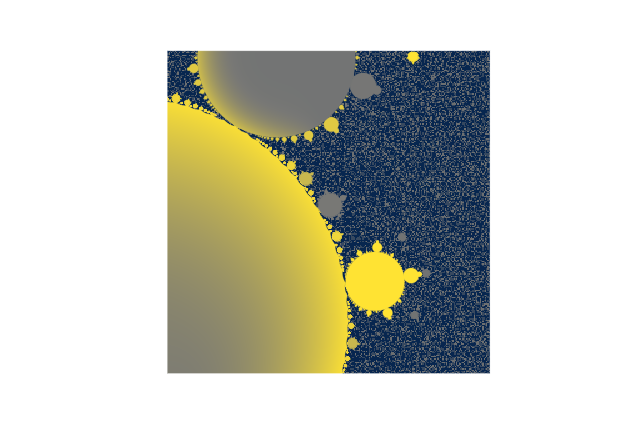
Give the GLSL for this background, as a Shadertoy shader.

```glsl
// A square fractal plot on white: a glowing disc ringed by ever smaller bulbs, over speckled navy.
#define SIDE 0.7534
#define OFFSET vec2(0.0202, 0.0044)
#define CELLS 258.0
#define BODY_CENTER vec2(-0.1375, 0.16)
#define BODY_RADIUS 0.70
#define GLOW_CENTER vec2(0.02, -0.06)
#define NAVY vec3(0.01, 0.135, 0.305)
#define GRAY vec3(0.47, 0.47, 0.46)
#define YELLOW vec3(1.0, 0.89, 0.20)

const float TAU = 6.2831853;

float hash(vec2 p) {
    vec3 q = fract(vec3(p.xyx) * 0.1031);
    q += dot(q, q.yzx + 33.33);
    return fract((q.x + q.y) * q.z);
}

vec2 polar(float angle) { return vec2(cos(angle), sin(angle)); }

// Tone 0 is navy, 0.5 gray, 1 yellow
vec3 palette(float tone) {
    return tone < 0.5 ? mix(NAVY, GRAY, 2.0 * tone)
                      : mix(GRAY, YELLOW, min(2.0 * tone - 1.0, 1.0));
}

void paintDisc(inout vec3 color, vec2 d, float radius, float tone, float soft) {
    color = mix(color, palette(tone), smoothstep(soft, -soft, length(d) - radius));
}

// A disc with smaller discs on its rim; "facing" points away from its parent
void paintBulb(inout vec3 color, vec2 d, float radius, float facing,
               float tone, bool shaded, float soft) {
    if (length(d) > 1.9 * radius + soft) return;
    for (float q = 14.0; q > 1.5; q--) {
        for (float k = 1.0; k < q; k++) {
            float turn = k / q - 0.5;
            float angle = facing + TAU * turn + 0.35 * sin(TAU * turn);
            float size = radius * min(1.5 / (q * q), 0.26);
            float budTone = shaded ? (q < 3.5 ? 0.49 : 0.88) : tone;
            vec2 budOffset = d - polar(angle) * (radius + size * 0.9);
            paintDisc(color, budOffset, size, budTone, soft);
            // A bud on the bud roughens the outline
            paintDisc(color, budOffset - polar(angle) * size * 1.1,
                      size * 0.35, budTone, soft);
        }
    }
    if (shaded) {
        vec2 n = d / radius;
        tone += 0.34 * pow(min(length(n), 1.0), 4.0)
              * smoothstep(-0.1, 0.95, dot(n, vec2(-0.85, -0.53)));
    }
    paintDisc(color, d, radius, tone, soft);
}

// Sparse gray and half-lit cells on navy
vec3 speckle(vec2 p) {
    vec2 cell = floor(p * CELLS);
    float h = hash(cell + 17.0);
    float density = 0.75 + 0.25 * smoothstep(0.0, 0.3, length(p - BODY_CENTER) - BODY_RADIUS);
    float tone = h < 0.17 * density ? 0.45 : h < 0.50 * density ? 0.22 : 0.02;
    return palette(tone);
}

float bulbTone(float q) {
    return q < 2.5 ? 0.48 : q < 3.5 ? 1.0 : q < 5.5 ? 0.5 : q == 7.0 ? 0.8 : 0.94;
}

// Bulbs at every fraction k/q of a turn, smallest first
void paintBulbs(inout vec3 color, vec2 d, float soft) {
    for (float q = 26.0; q > 1.5; q--) {
        for (float k = ceil(0.15 * q); k < 0.72 * q; k++) {
            float turn = k / q;
            float angle = 0.159 + 5.306 * (turn - 1.0 / 3.0);
            float radius = 0.98 * pow(sin(0.5 * TAU * turn), 1.2) / (q * q);
            paintBulb(color, d - polar(angle) * (BODY_RADIUS + radius), radius,
                      angle, bulbTone(q), q < 2.5, soft);
        }
    }
}

// The main disc, gray in its depth and yellow towards the rim
void paintBody(inout vec3 color, vec2 p, float soft) {
    vec2 d = p - BODY_CENTER;
    float depth = BODY_RADIUS - length(d);
    float reach = length(p - GLOW_CENTER);
    float glow = reach / (reach + max(depth, 0.0));
    float teeth = 0.004 * abs(sin(atan(d.y, d.x) * 54.0));
    vec3 shade = palette(0.52 + 0.46 * pow(glow, 2.2));
    color = mix(color, shade, smoothstep(-soft, soft, depth - teeth));
}

void mainImage(out vec4 fragColor, in vec2 fragCoord) {
    vec2 centered = (fragCoord - 0.5 * iResolution.xy) / iResolution.y;
    vec2 p = (centered - OFFSET) / SIDE + 0.5;
    float soft = 0.8 / (iResolution.y * SIDE);
    vec2 inset = 0.5 - abs(p - 0.5);
    float frame = smoothstep(-soft, soft, min(inset.x, inset.y));

    vec3 color = vec3(1.0);
    if (frame > 0.0) {
        vec3 plot = speckle(p);
        // Islets fanned out beyond the right-hand bulb
        for (float i = -1.0; i < 1.5; i++) {
            vec2 islet = vec2(0.645, 0.285) + 0.16 * polar(0.159 + 0.87 * i);
            paintBulb(plot, p - islet, 0.011, i, 0.47, false, soft);
        }
        paintBulb(plot, p - vec2(0.762, 0.982), 0.015, -1.57, 1.0, false, soft);
        paintBulbs(plot, p - BODY_CENTER, soft);
        paintBody(plot, p, soft);
        color = mix(color, plot, frame);
    }
    fragColor = vec4(color, 1.0);
}
```
